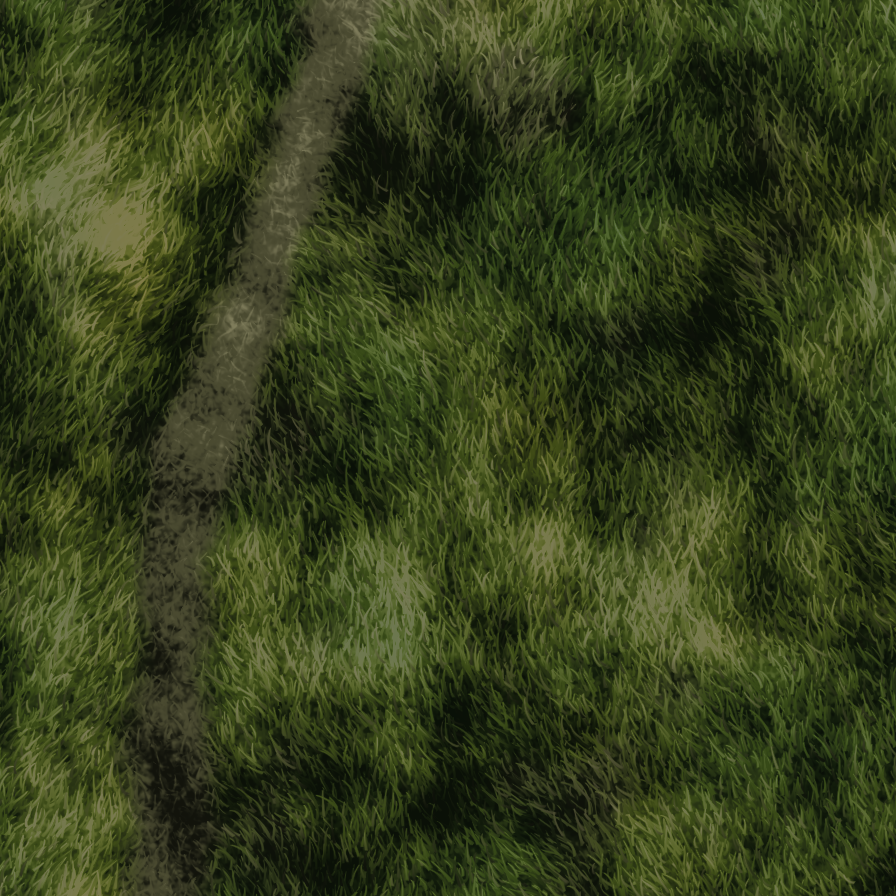
Reproduce this texture procedurally as a Shadertoy shader.

```glsl
// Rough meadow seen from above, crossed by a worn, dry foot track.
// Layers of tapered, bent blades follow a noisy lean field; each blade sets
// a light level and a dryness, which two colour ramps turn into grass or straw.

#define DENSITY 42.0      // blade cells across the canvas
#define LAYERS 6          // stacked layers of blades
#define BLADES 2          // blades per cell and layer
#define BLADE_WIDTH 0.0019
#define SOFTNESS 0.0007   // blur of blade edges
#define LEAN 1.85         // mean blade angle in radians
#define LEAN_SPREAD 1.1   // random spread of single blades
#define LIGHT 0.49        // overall light level
#define PATCH_CONTRAST 0.62
#define BLADE_CONTRAST 0.62
#define TRACK_WIDTH 0.050

vec2 hash2(vec2 p) {
    vec3 q = fract(p.xyx * vec3(0.1031, 0.1030, 0.0973));
    q += dot(q, q.yzx + 33.33);
    return fract((q.xx + q.yz) * q.zy);
}

float gradientAt(vec2 corner, vec2 offset) {
    return dot(hash2(corner + 91.7) * 2.0 - 1.0, offset);
}

float noise(vec2 p) {
    vec2 i = floor(p), f = p - i;
    vec2 u = f * f * f * (f * (f * 6.0 - 15.0) + 10.0);
    vec2 e = vec2(1.0, 0.0);
    float low = mix(gradientAt(i, f), gradientAt(i + e, f - e), u.x);
    float high = mix(gradientAt(i + e.yx, f - e.yx), gradientAt(i + 1.0, f - 1.0), u.x);
    return 1.4 * mix(low, high, u.y);
}

float fbm(vec2 p) {
    return noise(p) + 0.5 * noise(p * 2.1 + 17.3) + 0.25 * noise(p * 4.3 + 5.9);
}

// Signed sideways distance from the middle of the track
float trackOffset(vec2 p) {
    float middle = 0.19 + 0.20 * smoothstep(0.3, 1.1, p.y);
    return p.x - middle + 0.022 * fbm(p * 9.0);
}

// Light level 0..1 to fresh green
vec3 grassRamp(float v) {
    vec3 c = mix(vec3(0.035, 0.06, 0.025), vec3(0.07, 0.11, 0.04), smoothstep(-0.15, 0.12, v));
    c = mix(c, vec3(0.15, 0.20, 0.07), smoothstep(0.12, 0.34, v));
    c = mix(c, vec3(0.22, 0.29, 0.08), smoothstep(0.34, 0.56, v));
    c = mix(c, vec3(0.35, 0.41, 0.17), smoothstep(0.56, 0.82, v));
    return mix(c, vec3(0.44, 0.47, 0.30), smoothstep(0.82, 1.05, v));
}

// Light level 0..1 to withered straw and soil
vec3 strawRamp(float v) {
    vec3 c = mix(vec3(0.07, 0.075, 0.045), vec3(0.29, 0.29, 0.19), smoothstep(0.0, 0.55, v));
    return mix(c, vec3(0.50, 0.49, 0.36), smoothstep(0.55, 1.1, v));
}

void mainImage(out vec4 fragColor, in vec2 fragCoord) {
    vec2 p = fragCoord / iResolution.y;
    float edge = SOFTNESS + 0.5 / iResolution.y;

    // Track, the shaded bank on its left and the drier verge on its right
    float side = trackOffset(p);
    float track = 1.0 - smoothstep(0.35, 1.25, abs(side) / TRACK_WIDTH);
    float bank = exp(-pow((side + 0.065) / 0.032, 2.0)) * smoothstep(0.25, 0.5, p.y);
    float verge = exp(-pow((side - 0.11) / 0.08, 2.0)) * smoothstep(0.55, 0.95, p.y);

    // Broad light and dark patches, with smaller tufts
    float patches = fbm(p * 4.2 + 3.1);
    float tufts = noise(p * 17.0 + 8.0);
    float tone = LIGHT + PATCH_CONTRAST * patches * (1.0 - 0.6 * track) + 0.36 * tufts;
    tone -= 0.26 * bank + 0.18 * smoothstep(0.07, 0.0, p.x);
    tone += track * mix(-0.17, 0.16, smoothstep(0.35, 0.6, p.y)) + 0.08 * verge;
    float dryPatch = smoothstep(0.15, 0.75, fbm(p * 5.0 + 41.0));
    float dryness = clamp(0.08 + 0.9 * track + 0.35 * verge + 0.5 * dryPatch, 0.0, 1.0);

    // Lean field: upright to the right beyond the left bank, leftward elsewhere
    float lean = LEAN - 0.6 * smoothstep(0.02, -0.08, side);
    lean += 0.9 * noise(p * 4.0 + 23.0) + 0.35 * noise(p * 13.0);

    // Shaded undergrowth: x is the light level, y the dryness
    float grit = noise(p * 95.0) + 0.6 * noise(p * 190.0);
    vec2 surface = vec2(tone - 0.25 * (1.0 - 0.8 * track) + 0.35 * grit, dryness);

    // Blades, from the lowest layer to the highest
    for (int layer = 0; layer < LAYERS; layer++) {
        float height = float(layer) / float(LAYERS - 1);
        vec2 g = p * DENSITY + float(layer) * vec2(7.31, 3.77);
        for (int k = 0; k < 9 * BLADES; k++) {
            vec2 cell = floor(g) + vec2(k % 3, (k / 3) % 3) - 1.0;
            vec2 seed = cell + float(layer) * 37.0 + float(k / 9) * 113.0;
            vec2 place = hash2(seed), look = hash2(seed + 57.3), form = hash2(seed + 211.9);
            float angle = lean + (form.x - 0.5) * LEAN_SPREAD * (1.0 + track);
            vec2 axis = vec2(cos(angle), sin(angle));
            vec2 d = (g - cell - place) / DENSITY;
            float halfLength = mix(0.007, 0.019, form.y) * (1.0 - 0.3 * track);
            float along = dot(d, axis) / halfLength;
            float bend = (look.y - 0.5) * 0.006 * along * along;
            float across = abs(dot(d, vec2(-axis.y, axis.x)) + bend);
            float rise = 0.5 + 0.5 * along;
            float width = BLADE_WIDTH * mix(1.0, 0.25, clamp(rise, 0.0, 1.0));
            float cover = smoothstep(width + edge, width - edge, across);
            cover *= smoothstep(1.0, 0.8, abs(along)) * (1.0 - 0.45 * track);
            float light = tone + BLADE_CONTRAST * (look.x - 0.5) + 0.3 * (rise - 0.5) + 0.12 * height - 0.02;
            float dry = clamp(dryness + 0.55 * smoothstep(0.72, 1.0, look.y), 0.0, 1.0);
            surface = mix(surface, vec2(light, dry), cover);
        }
    }

    // Cooler and yellower drifts of green
    vec3 green = grassRamp(surface.x);
    green *= 1.0 + vec3(0.22, 0.04, -0.10) * fbm(p * 3.3 + 70.0);
    fragColor = vec4(mix(green, strawRamp(surface.x), surface.y), 1.0);
}
```
